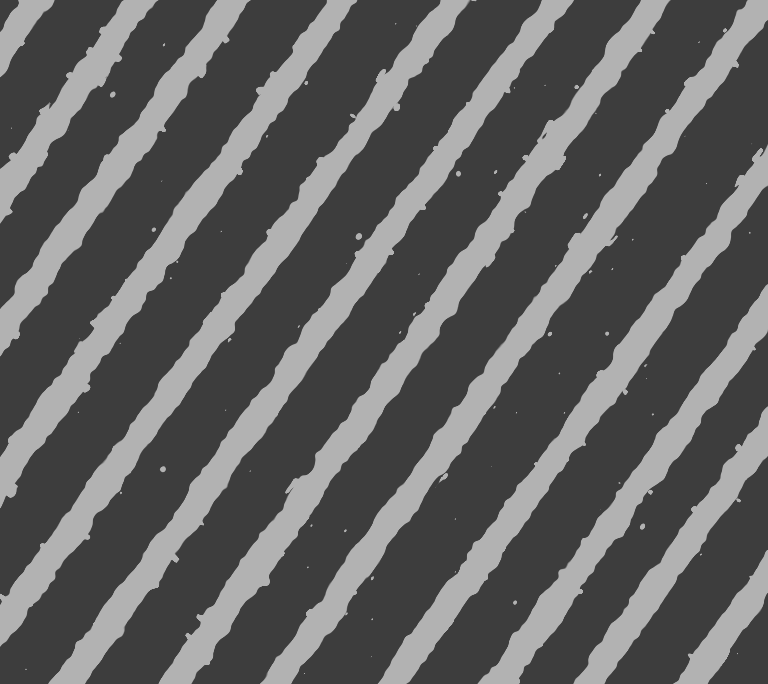
Reproduce this pattern procedurally as a WebGL 1 fragment shader.

```glsl
precision highp float;
// Worn pale diagonal stripes with ragged edges and scattered specks on dark grey.

uniform vec2 u_resolution;

// Lengths are in canvas heights.
const vec3 GROUND = vec3(0.24);
const vec3 PAINT = vec3(0.70);
const vec2 ACROSS = vec2(0.8134, -0.5816);  // unit normal of the stripes
const vec2 ALONG = vec2(0.5816, 0.8134);    // unit direction of the stripes
const int STRIPES = 13;
const float FIRST = 0.0451;                 // first stripe, from the top left corner
const float PITCH = 0.1233;
const float HALF_WIDTH = 0.0194;
const float TAPER = 0.002;                  // narrowing towards the top right
const float TILT = 0.006;
const float COARSE_WEAR = 0.0085;
const float FINE_WEAR = 0.004;
const float BURR = 0.007;
const float SPECK_CELL = 0.07;
const float SPECK_CHANCE = 0.36;
const vec2 SPECK_RADIUS = vec2(0.0009, 0.0055);

float hash(vec2 p) {
  vec3 q = fract(p.xyx * 0.1031);
  q += dot(q, q.yzx + 33.33);
  return fract((q.x + q.y) * q.z);
}

float noise(vec2 p) {
  vec2 i = floor(p);
  vec2 f = fract(p);
  f = f * f * (3.0 - 2.0 * f);
  float low = mix(hash(i), hash(i + vec2(1.0, 0.0)), f.x);
  float high = mix(hash(i + vec2(0.0, 1.0)), hash(i + vec2(1.0, 1.0)), f.x);
  return mix(low, high, f.y);
}

float bump(float x, float centre, float width) {
  float d = (x - centre) / width;
  return exp(-d * d);
}

// Centre line of a stripe: even pitch, two uneven gaps and a slight tilt.
float stripeCentre(float index, float along) {
  float drift = 0.0285 * bump(index, 8.5, 0.75) - 0.013 * bump(index, 2.35, 0.8);
  float tilt = TILT * cos(1.53 * (index - 4.0));
  return FIRST + PITCH * index + drift + tilt * along;
}

// Signed distance to the nearest stripe; q is (across, along).
float stripeDistance(vec2 q) {
  float d = 1.0;
  for (int i = 0; i < STRIPES; i++) {
    d = min(d, abs(q.x - stripeCentre(float(i), q.y)));
  }
  return d - HALF_WIDTH + TAPER * q.y;
}

// Ragged edge: two scales of wear plus a few outward burrs.
float edgeWear(vec2 q) {
  float wear = COARSE_WEAR * (noise(q * 42.0 + 80.0) - 0.5);
  wear += FINE_WEAR * (noise(q * 105.0 + 210.0) - 0.5);
  return wear - BURR * smoothstep(0.82, 0.96, noise(q * 62.0 + 150.0));
}

// Signed distance to a small, slightly stretched fleck in the current cell.
float speckDistance(vec2 p) {
  vec2 cell = floor(p / SPECK_CELL);
  if (hash(cell + 17.0) > SPECK_CHANCE) return 1.0;
  vec2 jitter = vec2(hash(cell + 31.0), hash(cell + 57.0));
  vec2 offset = p - (cell + mix(vec2(0.2), vec2(0.8), jitter)) * SPECK_CELL;
  float size = hash(cell + 73.0);
  float radius = mix(SPECK_RADIUS.x, SPECK_RADIUS.y, size * size * size);
  float stretch = mix(1.0, 1.9, hash(cell + 91.0));
  vec2 local = vec2(dot(offset, ACROSS) * stretch, dot(offset, ALONG));
  return length(local) - radius + 0.0015 * (noise(p * 170.0) - 0.5);
}

void main() {
  vec2 p = gl_FragCoord.xy / u_resolution.y;
  vec2 middle = 0.5 * u_resolution / u_resolution.y;
  vec2 q = vec2(dot(p - vec2(0.0, 1.0), ACROSS), dot(p - middle, ALONG));

  float d = min(stripeDistance(q) + edgeWear(q), speckDistance(p));
  float soft = 0.6 / u_resolution.y;
  float paint = 1.0 - smoothstep(-soft, soft, d);
  gl_FragColor = vec4(mix(GROUND, PAINT, paint), 1.0);
}
```
